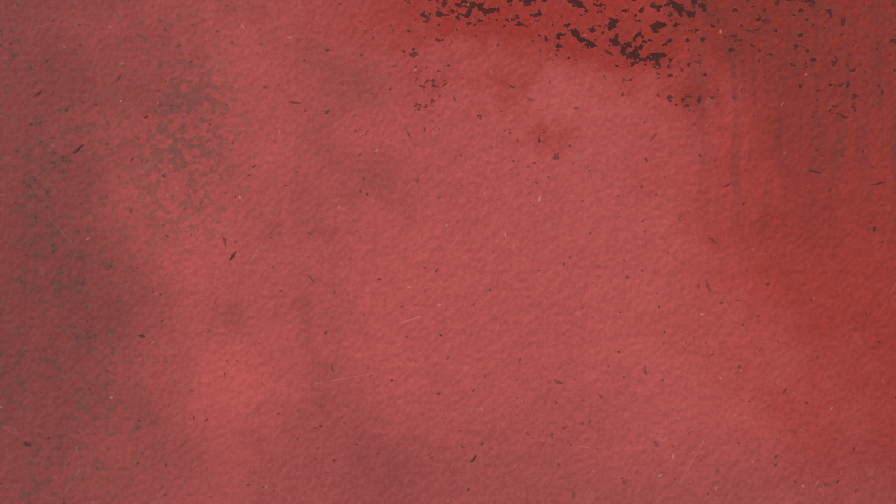
Write a Shadertoy shader that draws this texture.

```glsl
// Weathered red painted metal with grime, rust specks, pits, pale chips and scratches.

float hash(vec2 p) {
    vec3 q = fract(p.xyx * 0.1031);
    q += dot(q, q.yzx + 33.33);
    return fract((q.x + q.y) * q.z);
}

float noise(vec2 p) {
    vec2 cell = floor(p), f = fract(p);
    f = f * f * (3.0 - 2.0 * f);
    return mix(mix(hash(cell), hash(cell + vec2(1, 0)), f.x),
               mix(hash(cell + vec2(0, 1)), hash(cell + vec2(1, 1)), f.x), f.y);
}

float fbm(vec2 p) {
    float sum = 0.0, amp = 0.52;
    for (int i = 0; i < 5; i++) {
        sum += amp * noise(p);
        p = mat2(1.6, 1.2, -1.2, 1.6) * p + 17.3;
        amp *= 0.5;
    }
    return sum;
}

// Scattered tapered strokes, one per cell at most; short ones read as pits or chips.
float strokes(vec2 p, float size, float len, float width, float chance, float tilt, float seed) {
    float cover = 0.0, edge = 0.7 / iResolution.y;
    for (int j = -1; j <= 1; j++)
    for (int i = -1; i <= 1; i++) {
        vec2 id = floor(p / size) + vec2(i, j) + seed;
        if (hash(id + 3.7) > chance) continue;
        vec2 centre = (id - seed + vec2(hash(id + 11.1), hash(id + 23.9))) * size;
        float angle = tilt + 2.4 * (hash(id + 41.3) - 0.5);
        vec2 dir = vec2(cos(angle), sin(angle)), d = p - centre;
        float reach = len * (0.25 + hash(id + 57.7));
        float along = clamp(dot(d, dir), -reach, reach);
        float w = width * (0.5 + hash(id + 71.9)) * (1.0 - 0.6 * abs(along) / reach);
        float ink = 1.0 - smoothstep(w - edge, w + edge, length(d - dir * along));
        cover = max(cover, ink * (0.35 + 0.65 * hash(id + 83.1)));
    }
    return cover;
}

void mainImage(out vec4 fragColor, in vec2 fragCoord) {
    vec2 p = fragCoord / iResolution.y;
    p.x *= 1.7778 * iResolution.y / iResolution.x;
    float broad = fbm(p * 2.6 + 4.0) - 0.5;
    float medium = fbm(p * 11.0 + 31.0) - 0.5;
    float fine = fbm(p * 46.0 + 73.0) - 0.5;
    float speck = fbm(p * vec2(85.0, 100.0) + 51.0) - 0.5;
    vec2 warped = p + 0.008 * vec2(fine, noise(p * 80.0) - 0.5);

    // Faded paint: dull on the left, saturated along the top and right
    vec3 colour = vec3(0.69, 0.322, 0.312);
    float left = 1.0 - smoothstep(0.05, 0.75, p.x + broad * 0.8 + medium * 0.5);
    float right = smoothstep(1.2, 1.78, p.x + 0.4 * (p.y - 0.5) + broad * 0.5 + medium * 0.3);
    float top = smoothstep(0.72, 0.98, p.y + broad * 0.4 + medium * 0.35)
              * smoothstep(0.45, 1.0, p.x);
    colour = mix(colour, vec3(0.53, 0.27, 0.26), left);
    colour = mix(colour, vec3(0.60, 0.23, 0.21), max(right, top));
    float corner = smoothstep(0.35, 1.0, right * p.y + medium * 0.5);
    colour = mix(colour, vec3(0.49, 0.22, 0.20), corner * 0.75);
    float bottom = 1.0 - smoothstep(0.0, 0.25, p.y + broad * 0.3);
    colour = mix(colour, vec3(0.56, 0.28, 0.275), bottom * 0.55);

    // Grey worn patches with ragged, finely broken edges
    float patchArea = 1.0 - smoothstep(0.0, 0.32, length((p - vec2(0.36, 0.72)) * vec2(1.4, 0.8)));
    float wear = medium * 0.5 + fine * 0.4 + speck * 0.8 + 0.17 * patchArea + 0.05 * left;
    float worn = smoothstep(0.06, 0.28, wear);
    colour = mix(colour, vec3(0.40, 0.28, 0.255), worn * 0.6 * max(left, patchArea));

    // Vertical runs of grime
    float runs = smoothstep(0.45, 0.95, noise(vec2(p.x * 95.0 + medium * 3.0, p.y * 7.0)));
    float runArea = smoothstep(1.3, 1.45, p.x) * smoothstep(0.5, 0.85, p.y + broad * 0.4)
                  + 0.35 * left;
    colour = mix(colour, vec3(0.38, 0.22, 0.21), runs * runArea * (0.3 + speck));

    // Soft pale blotches
    float blotch = strokes(p + medium * 0.02, 0.21, 0.012, 0.011, 0.45, 1.5, 9.0);
    colour = mix(colour, vec3(0.69, 0.38, 0.36), blotch * 0.25);

    // Black flaking: small broken specks, dense along the upper right
    float flakeZone = smoothstep(0.68, 1.0, p.y + broad * 0.3 + medium * 0.3)
                    * smoothstep(0.55, 1.05, p.x) * (1.0 - 0.35 * smoothstep(1.3, 1.5, p.x));
    float dirtZone = max(flakeZone, 0.4 * left * p.y);
    float ragged = speck * 0.8 + fine * 0.3 + medium * 0.25;
    float flakes = smoothstep(0.0, 0.1, ragged - 0.27 + 0.2 * dirtZone);
    colour = mix(colour, vec3(0.62, 0.21, 0.17), 0.5 * flakeZone * smoothstep(0.0, 0.2, -fine));
    colour = mix(colour, vec3(0.24, 0.15, 0.14), flakes * (0.35 + 0.5 * flakeZone));

    // Dark pits and nicks
    float pits = strokes(warped, 0.045, 0.003, 0.0023, 0.5, 0.3, 19.0);
    float nicks = strokes(warped, 0.15, 0.010, 0.0032, 0.4, -0.2, 37.0);
    colour = mix(colour, vec3(0.25, 0.17, 0.16), max(pits * 0.55, nicks * 0.75));

    // Pale chips and thin scratches
    float chips = strokes(warped, 0.085, 0.0035, 0.0018, 0.35, 1.0, 53.0);
    float scratches = strokes(p, 0.26, 0.05, 0.001, 0.35, 0.3, 67.0)
                    * smoothstep(0.3, 0.6, noise(p * 65.0));
    colour = mix(colour, vec3(0.76, 0.58, 0.55), max(chips * 0.6, scratches * 0.4));

    // Shallow relief and fine grain
    float relief = noise(p * 120.0) - noise(p * 120.0 + vec2(-0.25, 0.4));
    float grain = noise(p * 270.0 + 5.0) - 0.5;
    colour *= 1.0 + 0.10 * relief + 0.075 * grain + 0.05 * fine + 0.08 * speck + 0.10 * broad;
    fragColor = vec4(colour, 1.0);
}
```
